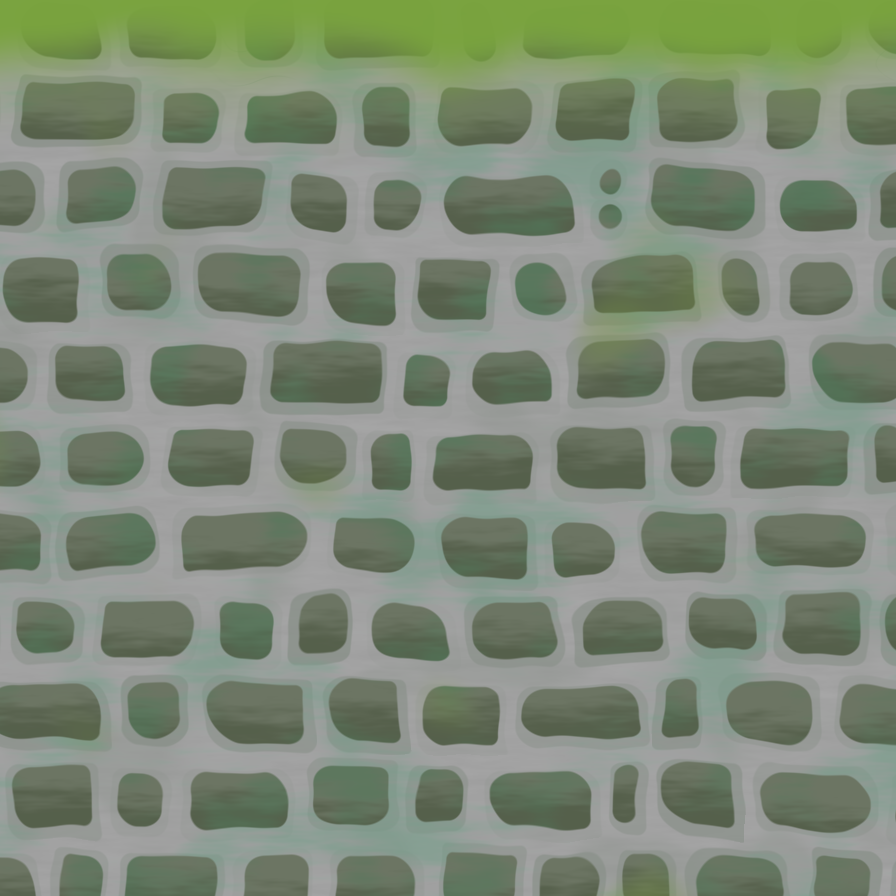
A WebGL 2 fragment shader for this texture:

```glsl
#version 300 es
precision highp float;
// Painted rubble wall: uneven courses of rounded stones in pale mortar, moss along the top.

#define ROWS 10.47
#define ROW_PHASE 0.373
#define COLUMNS 8.5
#define EDGE_JITTER 0.52
#define MORTAR_GAP 0.14
#define WOBBLE 0.07
#define HALO_WIDTH 0.085
#define SPLIT_CHANCE 0.04
#define MOSS_START 0.895

uniform vec2 u_resolution;
out vec4 fragColor;

const vec3 MORTAR = vec3(0.635, 0.635, 0.635);
const vec3 HALO = vec3(0.53, 0.56, 0.53);
const vec3 STONE_LIGHT = vec3(0.425, 0.46, 0.39);
const vec3 STONE_DARK = vec3(0.335, 0.375, 0.295);
const vec3 GREEN_STAIN = vec3(0.31, 0.47, 0.35);
const vec3 TEAL_STAIN = vec3(0.45, 0.61, 0.53);
const vec3 LIME = vec3(0.47, 0.58, 0.27);
const vec3 MOSS = vec3(0.475, 0.64, 0.24);

vec2 hash2(vec2 p) {
  vec3 h = fract(p.xyx * vec3(0.1031, 0.1030, 0.0973));
  h += dot(h, h.yzx + 33.33);
  return fract((h.xx + h.yz) * h.zy);
}

float corner(vec2 cell, vec2 f, vec2 o) {
  return dot(hash2(cell + o) * 2.0 - 1.0, f - o);
}

// Gradient noise, roughly -0.7 to 0.7
float noise(vec2 p) {
  vec2 i = floor(p), f = fract(p);
  vec2 w = f * f * f * (f * (f * 6.0 - 15.0) + 10.0);
  float low = mix(corner(i, f, vec2(0, 0)), corner(i, f, vec2(1, 0)), w.x);
  float high = mix(corner(i, f, vec2(0, 1)), corner(i, f, vec2(1, 1)), w.x);
  return mix(low, high, w.y);
}

// Two octaves for stains
float cloud(vec2 p) {
  return noise(p) + 0.5 * noise(p * 2.1 + 7.3);
}

// Box with a separate radius for each corner
float roundedBox(vec2 p, vec2 halfSize, vec4 radii) {
  vec2 side = p.x > 0.0 ? radii.xy : radii.zw;
  float r = min(p.y > 0.0 ? side.x : side.y, min(halfSize.x, halfSize.y));
  vec2 q = abs(p) - halfSize + r;
  return min(max(q.x, q.y), 0.0) + length(max(q, 0.0)) - r;
}

float stoneEdge(float column, float row) {
  return column + EDGE_JITTER * (hash2(vec2(column, row) + 51.0).x - 0.5);
}

void main() {
  vec2 uv = gl_FragCoord.xy / u_resolution;
  float softness = max(0.014, ROWS / u_resolution.y);

  // Wall space: one unit per course, edges bent by hand-drawn wobble
  vec2 wall = uv * ROWS + vec2(0.0, ROW_PHASE);
  vec2 bent = wall + WOBBLE * vec2(noise(wall * 2.3), noise(wall * 1.9 + 31.0));
  bent.y += 0.16 * noise(uv * vec2(3.0, 4.0) + 5.0);

  // Find the stone in this course
  float row = floor(bent.y);
  vec2 course = hash2(vec2(row, 17.0));
  float width = ROWS / (COLUMNS + 2.0 * (course.x - 0.5));
  float x = bent.x / width + course.y;
  float column = floor(x);
  if (x < stoneEdge(column, row)) column -= 1.0;
  else if (x >= stoneEdge(column + 1.0, row)) column += 1.0;
  float left = stoneEdge(column, row), right = stoneEdge(column + 1.0, row);

  // Its own size, slant and corners
  vec2 id = vec2(column, row);
  vec2 a = hash2(id + 3.0), b = hash2(id + 91.0), c = hash2(id + 143.0);
  vec2 halfSize = vec2(0.5 * (right - left) * width, 0.5) - MORTAR_GAP;
  halfSize -= vec2(0.04, 0.06) * a;
  vec2 local = vec2((x - 0.5 * (left + right)) * width, fract(bent.y) - 0.5);
  local += vec2(0.22 * (b.x - 0.5) * local.y, 0.12 * (b.y - 0.5) * local.x);
  local.y -= 0.07 * (c.x - 0.5);
  if (c.y < SPLIT_CHANCE) {
    halfSize.y = 0.5 * halfSize.y - 0.03;
    local.y = abs(local.y) - halfSize.y - 0.06;
  }
  vec4 radii = 0.08 + 0.27 * vec4(a.yx, b);
  float stoneDist = roundedBox(local, halfSize, radii);
  vec2 shift = 0.09 * (vec2(b.y, a.x) - vec2(0.5, 0.75));
  float haloDist = roundedBox(local - shift, halfSize + HALO_WIDTH, radii * 0.8);

  // Mortar with smears and translucent brush halos
  float stain = cloud(uv * 6.5 + 2.0);
  float stroke = noise(wall * vec2(1.3, 8.0)) + 0.5 * noise(wall * vec2(4.0, 23.0));
  vec3 color = MORTAR + 0.025 * stroke;
  color = mix(color, HALO, 0.3 * smoothstep(0.0, 0.4, cloud(wall * 0.8)));
  float halo = smoothstep(softness, -softness, haloDist);
  color = mix(color, HALO, halo * mix(0.1, 0.75, c.x));
  float teal = smoothstep(-0.05, 0.5, stain + 0.35 * stroke);
  color = mix(color, TEAL_STAIN, 0.6 * teal);

  // Stone face: light above, dark strokes below, green washes
  float light = local.y / halfSize.y + 0.9 * stroke + 0.7 * (a.x - 0.5);
  vec3 face = mix(STONE_DARK, STONE_LIGHT, smoothstep(-0.9, 0.5, light));
  float wash = smoothstep(-0.1, 0.5, cloud(wall * 0.9 + 13.0) + 0.25 * stroke);
  face = mix(face, GREEN_STAIN, wash * mix(0.5, 0.75, uv.y));
  color = mix(color, face, smoothstep(softness, -softness, stoneDist));

  // Lime patches and faint trailing roots under the moss
  float lime = smoothstep(0.22, 0.65, cloud(uv * 5.0 + 23.0));
  color = mix(color, LIME, 0.45 * lime);
  float root = smoothstep(0.025, 0.0, abs(noise(uv * vec2(14.0, 22.0))));
  float rootZone = smoothstep(0.82, 0.9, uv.y) * smoothstep(0.0, 0.3, noise(uv * 4.0 + 9.0));
  color = mix(color, GREEN_STAIN, 0.3 * root * rootZone);

  // Moss creeping down from the top
  float creep = uv.y + 0.06 * cloud(vec2(uv.x * 5.0, 0.5 + uv.y * 3.0));
  color = mix(color, MOSS, 0.22 * smoothstep(MOSS_START - 0.08, MOSS_START + 0.04, creep));
  color = mix(color, MOSS, 0.97 * smoothstep(MOSS_START, MOSS_START + 0.085, creep));
  fragColor = vec4(color, 1.0);
}
```
